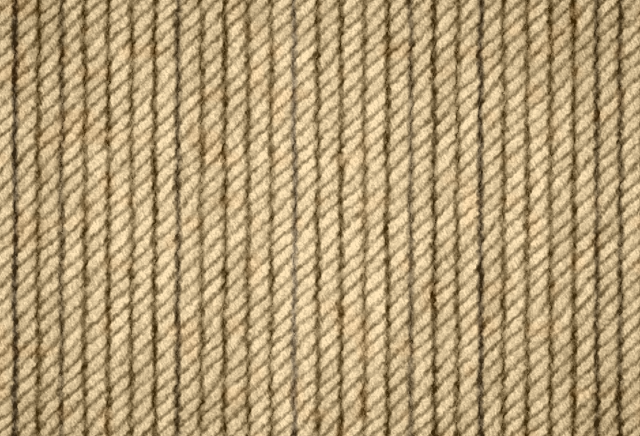
Give the GLSL for this texture, as a Shadertoy shader.

```glsl
// Vertical twisted ropes laid side by side, with slanting strands and coarse fibres.
// Each column is a cylinder; a helix phase splits it into strands, and the summed
// shading (creases, grooves, fibre noise, vignette) picks a tone from dark to pale.

const float PI = 3.14159265;
const float ROPES_ACROSS = 27.5;
const float ROPE_OFFSET = 0.355;
const float STRANDS_DOWN = 26.0;
const float TWIST = 2.2;            // strand repeats climbed across one rope
const float PITCH_VARIATION = 0.08;
const float EDGE_WOBBLE = 0.10;
const float BASE_TONE = 1.03;
const float CREASE_DEPTH = 0.46;
const float GROOVE_DEPTH = 0.50;
const float ROUNDNESS = 0.18;
const float STRAND_TILT = 0.07;
const float FIBRE_CONTRAST = 0.28;
const float GRAIN_CONTRAST = 0.22;
const float VIGNETTE = 0.44;
const vec3 SHADOW_COLOR = vec3(0.31, 0.235, 0.105);
const vec3 STRAW_COLOR = vec3(0.925, 0.83, 0.66);
const vec3 GROOVE_TINT = vec3(-0.03, -0.01, 0.04);
const vec3 STAIN_TINT = vec3(0.0, -0.02, -0.03);

float hash(vec2 p) {
    vec3 q = fract(vec3(p.xyx) * 0.1031);
    q += dot(q, q.yzx + 33.33);
    return fract((q.x + q.y) * q.z);
}

float noise(vec2 p) {
    vec2 cell = floor(p);
    vec2 f = fract(p);
    f = f * f * (3.0 - 2.0 * f);
    float low = mix(hash(cell), hash(cell + vec2(1.0, 0.0)), f.x);
    float high = mix(hash(cell + vec2(0.0, 1.0)), hash(cell + 1.0), f.x);
    return mix(low, high, f.y);
}

// Noise centred on zero
float signedNoise(vec2 p) {
    return noise(p) - 0.5;
}

void mainImage(out vec4 fragColor, in vec2 fragCoord) {
    vec2 uv = fragCoord / iResolution.xy;
    vec2 p = fragCoord / iResolution.x;

    // Rope columns with slightly ragged borders
    float column = uv.x * ROPES_ACROSS + ROPE_OFFSET;
    column += EDGE_WOBBLE * signedNoise(vec2(column * 1.3, uv.y * 22.0));
    column += 0.12 * signedNoise(p * vec2(200.0, 170.0) + 7.0);
    float rope = floor(column);
    float across = 2.0 * fract(column) - 1.0;
    float ropeSeed = hash(vec2(rope, 3.0));

    // Helical strands: the arcsine bends them around the cylinder
    float pitch = STRANDS_DOWN * (1.0 + PITCH_VARIATION * (ropeSeed - 0.5));
    float phase = uv.y * pitch - TWIST * asin(across * 0.92) / PI;
    phase += 5.0 * hash(vec2(rope, 11.0));
    phase += 0.5 * signedNoise(vec2(rope * 5.0, uv.y * 12.0));
    phase += 0.14 * signedNoise(p * 170.0 + 31.0);
    float strandSeed = hash(vec2(floor(phase), rope + 40.0));
    float strandPos = 2.0 * fract(phase) - 1.0;

    // Shadows between strands and between ropes
    float crease = smoothstep(0.35, 1.0, abs(strandPos));
    float creaseWear = 0.65 + 0.7 * noise(p * vec2(75.0, 80.0) + 50.0);
    float groove = smoothstep(0.56, 1.0, abs(across));
    float seam = floor(column + 0.5);
    float grooveWear = 0.50 + 0.50 * hash(vec2(seam, 71.0))
                     + 0.60 * noise(vec2(seam * 9.0, uv.y * 38.0));

    // Matted fibres, laid steeply across the strands
    float fibre = signedNoise(vec2(p.x * 360.0 + p.y * 150.0, p.y * 180.0 - p.x * 60.0));
    float grain = signedNoise(p * 470.0 + 17.0);
    float patches = signedNoise(p * vec2(35.0, 28.0) + 90.0);

    // Combined tone
    float tone = BASE_TONE - ROUNDNESS * across * across;
    tone -= CREASE_DEPTH * creaseWear * crease * (1.0 - 0.45 * groove);
    tone -= GROOVE_DEPTH * grooveWear * groove;
    tone += STRAND_TILT * strandPos * (1.0 - crease);
    tone += 0.10 * (strandSeed - 0.5) * (1.0 - crease) * (1.0 - groove);
    tone += 0.08 * (ropeSeed - 0.5) * (1.0 - groove);
    tone += FIBRE_CONTRAST * fibre + GRAIN_CONTRAST * grain + 0.08 * patches;
    vec2 fromCentre = uv - 0.5;
    tone -= VIGNETTE * dot(fromCentre, fromCentre);

    // Colour: pale straw into brown, a few cool grooves and faint rusty stains
    vec3 color = mix(SHADOW_COLOR, STRAW_COLOR, clamp(tone, -0.12, 1.12));
    color += GROOVE_TINT * groove * smoothstep(0.6, 1.0, hash(vec2(seam, 23.0)));
    color += STAIN_TINT * smoothstep(0.65, 0.95, noise(p * 30.0 + 120.0));
    fragColor = vec4(clamp(color, 0.0, 1.0), 1.0);
}
```
